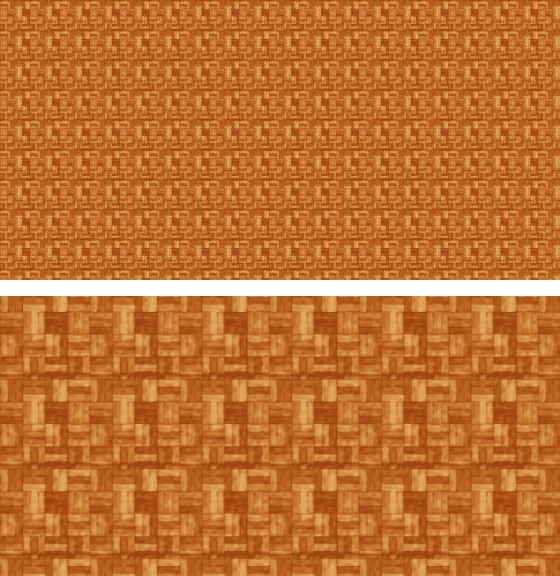
Top, the full canvas; bottom, a detail of the centre.
Give the GLSL for this texture, as a Shadertoy shader.

```glsl
const float ROWS = 9.366;                  // tiles down the canvas
const float BLOCK = 0.25;                  // block side within a tile
const vec2 BLOCK_ORIGIN = vec2(0.0, 0.05);
const float STRIPS = 3.0;                  // wooden strips per block
const int SAMPLES = 3;

const vec3 DARK_WOOD = vec3(0.62, 0.27, 0.065);
const vec3 MID_WOOD = vec3(0.755, 0.425, 0.15);
const vec3 PALE_WOOD = vec3(0.88, 0.65, 0.37);

float hash(vec2 p) {
    return fract(sin(dot(p, vec2(127.1, 311.7))) * 43758.5453);
}

float valueNoise(vec2 p) {
    vec2 i = floor(p);
    vec2 f = fract(p);
    f = f * f * (3.0 - 2.0 * f);
    float low = mix(hash(i), hash(i + vec2(1, 0)), f.x);
    float high = mix(hash(i + vec2(0, 1)), hash(i + vec2(1, 1)), f.x);
    return mix(low, high, f.y);
}

// Soft coverage of an axis-aligned rectangle
float rectMask(vec2 p, vec2 center, vec2 halfSize, float blur) {
    vec2 d = abs(p - center) - halfSize;
    return 1.0 - smoothstep(-blur, blur, max(d.x, d.y));
}

// Darkness near either end of a unit interval
float edgeLine(float x, float width) {
    return 1.0 - smoothstep(0.0, width, min(x, 1.0 - x));
}

vec3 woodRamp(float tone) {
    float t = clamp(tone, 0.0, 1.0) * 2.0;
    return t < 1.0 ? mix(DARK_WOOD, MID_WOOD, t) : mix(MID_WOOD, PALE_WOOD, t - 1.0);
}

// Tone of one parquet tile; p runs right and down from its top left
float parquetTone(vec2 p) {
    vec2 grid = (p - BLOCK_ORIGIN) / BLOCK;
    vec2 cell = floor(grid);
    vec2 local = fract(grid);
    bool upright = mod(cell.x + cell.y, 2.0) > 0.5;

    // x runs along the strips, y crosses them
    vec2 along = upright ? local.yx : local;
    float strip = floor(along.y * STRIPS);
    float stripTone = hash(cell * 7.0 + vec2(strip * 3.1, 4.7));
    float blockTone = hash(cell + 19.3);
    float grain = valueNoise(along * vec2(2.5, 9.0) + cell * 23.0);
    float fleck = valueNoise(p * 24.0 + 5.0);

    float tone = 0.61 + 0.80 * (stripTone - 0.5) + 0.42 * (blockTone - 0.5);
    tone += 0.30 * (grain - 0.5) + 0.34 * (fleck - 0.5);

    // A pale upright strip above a dark crossing one
    tone += 0.32 * rectMask(p, vec2(0.67, 0.45), vec2(0.06, 0.16), 0.02);
    tone -= 0.32 * rectMask(p, vec2(0.66, 0.73), vec2(0.21, 0.05), 0.02);

    // Joints between strips and blocks
    tone -= 0.14 * edgeLine(fract(along.y * STRIPS), 0.20);
    tone -= 0.14 * max(edgeLine(local.x, 0.09), edgeLine(local.y, 0.09));

    // Tile seams, strongest between rows
    tone -= 0.45 * edgeLine(p.y, 0.045);
    tone -= 0.12 * edgeLine(p.x, 0.03);
    return tone;
}

vec3 parquet(vec2 position) {
    return woodRamp(parquetTone(fract(position)));
}

void mainImage(out vec4 fragColor, in vec2 fragCoord) {
    vec3 color = vec3(0.0);
    // Average a grid of samples for smooth edges
    for (int j = 0; j < SAMPLES; j++) {
        for (int i = 0; i < SAMPLES; i++) {
            vec2 jitter = (vec2(i, j) + 0.5) / float(SAMPLES) - 0.5;
            vec2 point = (fragCoord + jitter) / iResolution.y;
            color += parquet(vec2(point.x, 1.0 - point.y) * ROWS);
        }
    }
    fragColor = vec4(color / float(SAMPLES * SAMPLES), 1.0);
}
```
